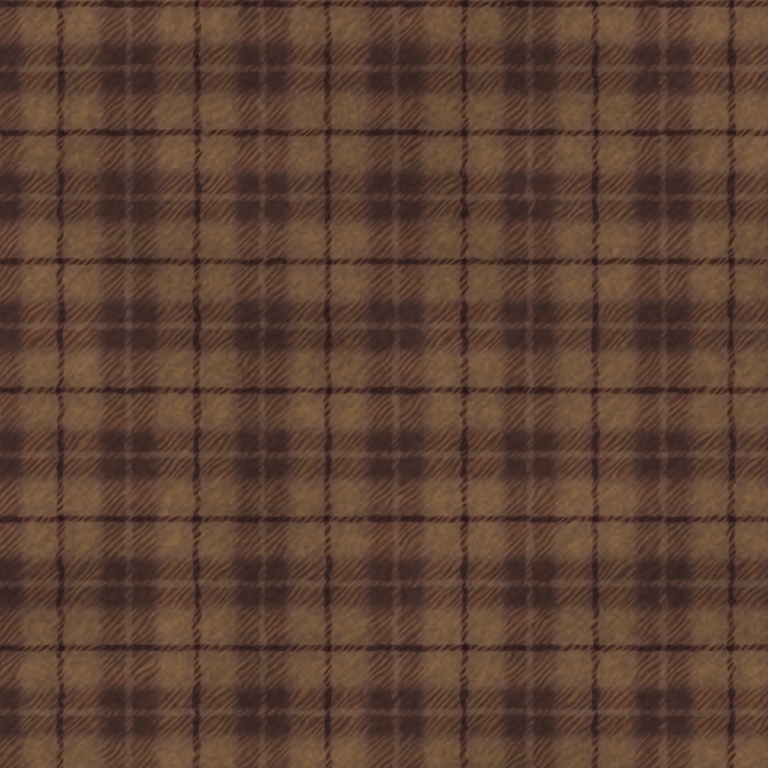
This texture is drawn by a WebGL 1 fragment shader. Its source:

```glsl
precision highp float;
// Brushed brown flannel check: warp and weft share one stripe profile of
// gold fields, dark bands, a pale centre thread and a thin dark line.
// A diagonal twill chooses which yarn is on top; noise adds the fuzzy nap.

uniform vec2 u_resolution;

// Layout, in canvas widths
const vec2 PERIOD = vec2(0.1740, 0.1677);
const vec2 FIRST_LINE = vec2(0.0807, 0.1563);
const float PAIR_SHIFT = 0.0018;   // columns sit alternately left and right
const float LINE_HALF = 0.0040;
const float PALE_HALF = 0.0045;
const float GOLD_CENTRE = 0.0280;
const float GOLD_SPREAD = 0.0170;
const float BAND_START = 0.0530;
const float BAND_SOFT = 0.0090;

// Weave and nap
const float TWILL_COUNT = 90.0;
const float TWILL_JITTER = 0.42;
const float TWILL_DEPTH = 0.25;
const float WOBBLE = 0.0028;
const float NAP = 0.075;
const float GRAIN = 0.075;
const float PATCH = 0.07;

// Yarn colours
const vec3 GOLD = vec3(0.465, 0.345, 0.235);
const vec3 ROSE = vec3(0.405, 0.295, 0.250);
const vec3 DARK = vec3(0.245, 0.163, 0.145);
const vec3 PALE = vec3(0.405, 0.305, 0.265);
const vec3 LINE = vec3(0.165, 0.092, 0.085);
const vec3 RED_TINT = vec3(0.022, -0.006, -0.004);

const float PI = 3.14159265;

float hash(vec2 p) {
  vec3 q = fract(p.xyx * 0.1031);
  q += dot(q, q.yzx + 33.33);
  return fract((q.x + q.y) * q.z);
}

float noise(vec2 p) {
  vec2 cell = floor(p);
  vec2 f = fract(p);
  f = f * f * (3.0 - 2.0 * f);
  return mix(mix(hash(cell), hash(cell + vec2(1.0, 0.0)), f.x),
             mix(hash(cell + vec2(0.0, 1.0)), hash(cell + 1.0), f.x), f.y);
}

float signedNoise(vec2 p) {
  return 2.0 * noise(p) - 1.0;
}

// Soft thread mask around a stripe centre
float thread(float d, float halfWidth) {
  return 1.0 - smoothstep(halfWidth * 0.35, halfWidth * 1.55, d);
}

// Yarn colour across one repeat; position is measured from a dark line
vec3 yarn(float position, float period) {
  float d = abs(mod(position + 0.5 * period, period) - 0.5 * period);
  float g = (d - GOLD_CENTRE) / GOLD_SPREAD;
  vec3 colour = mix(ROSE, GOLD, exp(-g * g));
  colour = mix(colour, DARK, smoothstep(BAND_START - BAND_SOFT, BAND_START + BAND_SOFT, d));
  colour = mix(colour, PALE, 0.8 * thread(0.5 * period - d, PALE_HALF));
  return mix(colour, LINE, thread(d, LINE_HALF));
}

void main() {
  vec2 uv = gl_FragCoord.xy / u_resolution;
  vec2 diagonal = vec2(uv.x - uv.y, uv.x + uv.y) + 2.0;

  // Fuzzy displacement of the stripes
  vec2 fuzz = vec2(signedNoise(uv * 115.0), signedNoise(uv * 115.0 + 57.0));
  vec2 p = uv - FIRST_LINE + WOBBLE * fuzz * vec2(1.0, 0.55);
  p.x += PAIR_SHIFT * cos(PI * p.x / PERIOD.x);

  vec3 warp = yarn(p.x, PERIOD.x);
  vec3 weft = yarn(p.y, PERIOD.y);

  // Uneven diagonal twill, rising to the right
  float phase = diagonal.x * TWILL_COUNT
              + TWILL_JITTER * signedNoise(diagonal * vec2(62.0, 30.0));
  float clump = 0.55 + 0.75 * noise(diagonal * vec2(70.0, 38.0) + 19.0);
  float weftOnTop = 0.52 + TWILL_DEPTH * clump * sin(2.0 * PI * phase);
  vec3 colour = mix(warp, weft, weftOnTop);

  // Reddish cast where light and dark yarns cross
  float crossing = smoothstep(0.04, 0.16, abs(warp.g - weft.g));
  colour += RED_TINT * crossing * noise(uv * 42.0 + 7.0);

  // Brushed nap, fine grain and broad uneven dyeing
  float nap = signedNoise(diagonal * vec2(150.0, 55.0));
  float grain = signedNoise(uv * 240.0 + 31.0);
  float patchTone = signedNoise(uv * 9.0 + 3.0);
  colour *= 1.0 + NAP * nap + GRAIN * grain + PATCH * patchTone;

  gl_FragColor = vec4(clamp(colour, 0.0, 1.0), 1.0);
}
```
